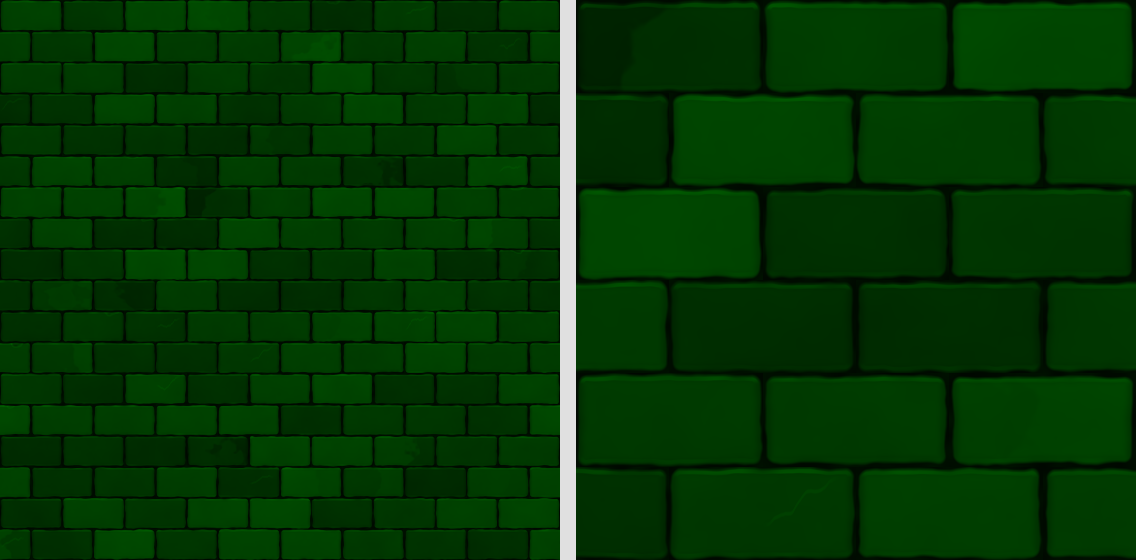
Left, the full canvas; right, a detail of the centre.
This texture is drawn by a WebGL 2 fragment shader. Its source:

```glsl
#version 300 es
precision highp float;

uniform vec2 u_resolution;
out vec4 outColor;

#define COLUMNS 9.0
#define ROWS 18.0
#define JOINT 0.027        // half joint width, in brick heights
#define CORNER 0.09        // corner radius
#define ROUGHNESS 0.036    // edge wobble
#define TONE_DARK 0.155
#define TONE_LIGHT 0.288
#define MORTAR 0.03
#define RIM_LIGHT 0.085
#define STAIN_RATE 0.10
#define CHIP_RATE 0.06
#define CRACK_RATE 0.03

float hash(vec2 p) {
  return fract(sin(dot(p, vec2(127.1, 311.7))) * 43758.5453);
}

float noise(vec2 p) {
  vec2 cell = floor(p);
  vec2 f = fract(p);
  f = f * f * (3.0 - 2.0 * f);
  return mix(mix(hash(cell), hash(cell + vec2(1.0, 0.0)), f.x),
             mix(hash(cell + vec2(0.0, 1.0)), hash(cell + 1.0), f.x), f.y);
}

float fbm(vec2 p) {
  float sum = 0.0;
  float amplitude = 0.5;
  for (int i = 0; i < 4; i++) {
    sum += amplitude * noise(p);
    p = p * 2.03 + 17.3;
    amplitude *= 0.5;
  }
  return sum / 0.9375;
}

float roundedBox(vec2 p, vec2 halfSize, float radius) {
  vec2 q = abs(p) - halfSize + radius;
  return length(max(q, 0.0)) + min(max(q.x, q.y), 0.0) - radius;
}

void main() {
  vec2 uv = gl_FragCoord.xy / u_resolution;
  float pixel = ROWS / u_resolution.y;

  // Running bond: every other course is shifted by half a brick
  vec2 grid = uv * vec2(COLUMNS, ROWS);
  float row = floor(grid.y);
  grid.x += 0.5 * mod(row + 1.0, 2.0);
  vec2 id = vec2(mod(floor(grid.x), COLUMNS), row);
  vec2 p = (fract(grid) - 0.5) * vec2(2.0, 1.0);
  vec2 seed = id * vec2(7.0, 13.0) + 3.0;

  // Uneven brick outline, with slightly wider upright joints
  vec2 halfSize = vec2(0.992, 0.5) - JOINT * (0.7 + 0.6 * hash(id + 31.0));
  float wobble = (noise(p * 4.0 + seed) - 0.5) + 0.4 * (noise(p * 10.0 + seed) - 0.5);
  float dist = roundedBox(p, halfSize, CORNER) + ROUGHNESS * wobble;

  // Occasional chip along the top edge
  float hasChip = step(hash(id + 57.0), CHIP_RATE);
  vec2 chipCenter = vec2(mix(-0.85, 0.85, hash(id + 63.0)), 0.5);
  float chip = length((p - chipCenter) * vec2(0.6, 1.0)) - 0.10 + 0.12 * wobble;
  chip = mix(1.0, chip, hasChip);

  // Face tone with soft mottling and a slight vertical gradient
  float pick = 0.8 * hash(id + 11.0) + 0.2 * hash(id + 23.0);
  float tone = mix(TONE_DARK, TONE_LIGHT, pick);
  tone += 0.035 * (fbm(p * 1.2 + seed) - 0.5);
  tone += 0.014 * p.y;

  // Stains cover part of a few bricks
  float stain = fbm(p * 1.3 + seed + 40.0) + 0.35 * p.x * sign(hash(id + 71.0) - 0.5);
  float hasStain = step(hash(id + 77.0), STAIN_RATE);
  tone += hasStain * smoothstep(0.49, 0.58, stain) * mix(-0.05, 0.035, hash(id + 83.0));

  // Fine cracks
  float hasCrack = step(hash(id + 91.0), CRACK_RATE);
  float path = abs(p.y - 0.35 * p.x - 0.5 * (fbm(p.xx * vec2(3.0, 0.0) + seed) - 0.5));
  float crack = 1.0 - smoothstep(0.008, 0.02 + pixel, path);
  crack *= hasCrack * smoothstep(0.0, 0.15, p.x) * (1.0 - smoothstep(0.6, 0.85, p.x));
  tone += 0.035 * crack;

  // Worn edges: shade near the joint, thin light on the upper rim
  float edgeShade = smoothstep(-0.14, 0.0, dist);
  tone *= 1.0 - 0.2 * edgeShade * edgeShade;
  float rim = 1.0 - smoothstep(0.012, 0.02 + pixel, abs(dist + 0.042));
  float upper = smoothstep(0.38, 0.44, p.y);
  float lower = 0.45 * smoothstep(0.38, 0.45, -p.y);
  tone += RIM_LIGHT * rim * (upper + lower) * (0.4 + noise(p * 4.0 + seed + 9.0));

  // Chip hollow with a lit lip
  float lip = 1.0 - smoothstep(0.012, 0.025 + pixel, abs(chip));
  tone = mix(tone, tone * 0.75, 1.0 - smoothstep(-pixel, pixel, chip));
  tone += 0.05 * lip * smoothstep(0.15, 0.3, p.y);

  // Mortar joint
  float mortar = MORTAR + 0.04 * noise(p * 6.0 + seed + 5.0);
  float soft = max(0.018, 0.6 * pixel);
  float face = 1.0 - smoothstep(-soft, soft, dist);
  outColor = vec4(0.0, mix(mortar, tone, face), 0.0, 1.0);
}
```
